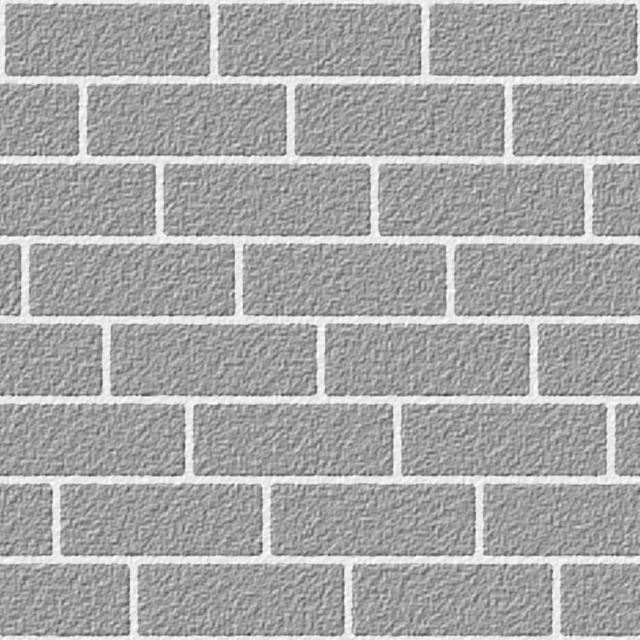
This texture is drawn by a WebGL 2 fragment shader. Its source:

```glsl
#version 300 es
precision highp float;
// Grey brick wall: eight courses of three rounded bricks, each course stepped
// three eighths of a brick, with slightly uneven joints and pale mortar.
// Bricks come from a distance to the nearest joints; wrapped noise is embossed.

#define BRICKS 3.0          // bricks across
#define COURSES 8.0         // courses up
#define STEP 0.375          // shift per course, in bricks
#define JITTER 0.036        // spread of upright joints, in bricks
#define HALF_GAP 0.0062     // half the mortar width
#define CORNER 0.007        // corner radius
#define BEVEL 0.0065        // width of the rounded edge
#define BEVEL_SHADE 0.19    // strength of edge shading
#define GRAIN_SHADE 0.43    // strength of surface grain
#define LIGHT_OFFSET vec2(-0.0028, 0.0028)
#define BRICK_COLOR vec3(0.612)
#define MORTAR_COLOR vec3(0.915)

uniform vec2 u_resolution;
out vec4 fragColor;

float hash(vec2 p) {
    vec3 q = fract(p.xyx * 0.1031);
    q += dot(q, q.yzx + 33.33);
    return fract((q.x + q.y) * q.z);
}

// Value noise that wraps after a whole number of cells.
float wrappedNoise(vec2 p, float cells) {
    p *= cells;
    vec2 cell = floor(p);
    vec2 f = fract(p);
    f = f * f * (3.0 - 2.0 * f);
    vec2 a = mod(cell, cells);
    vec2 b = mod(cell + 1.0, cells);
    return mix(mix(hash(a), hash(vec2(b.x, a.y)), f.x),
               mix(hash(vec2(a.x, b.y)), hash(b), f.x), f.y);
}

float grain(vec2 p) {
    return 0.5 * wrappedNoise(p, 149.0) + 0.5 * wrappedNoise(p, 233.0);
}

// Signed distance to the brick outline, negative inside the brick.
float brickDistance(vec2 p) {
    float y = p.y * COURSES;
    float course = mod(COURSES - 1.0 - floor(y), COURSES);
    float x = p.x * BRICKS - STEP * course;

    // Nearest upright joint, moved a little off its regular place.
    float joint = round(x);
    float shift = hash(vec2(mod(joint, BRICKS) + 17.0, course + 5.0)) - 0.5;
    vec2 toJoint = vec2(abs(x - joint - JITTER * shift) / BRICKS,
                        abs(y - round(y)) / COURSES);

    vec2 q = CORNER + HALF_GAP - toJoint;
    return length(max(q, 0.0)) + min(max(q.x, q.y), 0.0) - CORNER;
}

float bevelHeight(vec2 p) {
    return smoothstep(0.0, BEVEL, -brickDistance(p));
}

void main() {
    vec2 p = gl_FragCoord.xy / u_resolution;
    vec2 lit = p + LIGHT_OFFSET;

    // Emboss the grain and the brick edges, lit from the upper left.
    float height = grain(p);
    float grainLight = height - grain(lit);
    float edgeLight = bevelHeight(p) - bevelHeight(lit);
    edgeLight *= edgeLight > 0.0 ? 0.25 : 1.0;

    vec3 brick = BRICK_COLOR + GRAIN_SHADE * grainLight + BEVEL_SHADE * edgeLight;
    vec3 mortar = MORTAR_COLOR + 0.35 * GRAIN_SHADE * grainLight;

    // Soft, slightly ragged outline.
    float d = brickDistance(p) + 0.0028 * (height - 0.5);
    float soft = max(0.0018, 0.75 / u_resolution.y);
    fragColor = vec4(mix(brick, mortar, smoothstep(-soft, soft, d)), 1.0);
}
```
